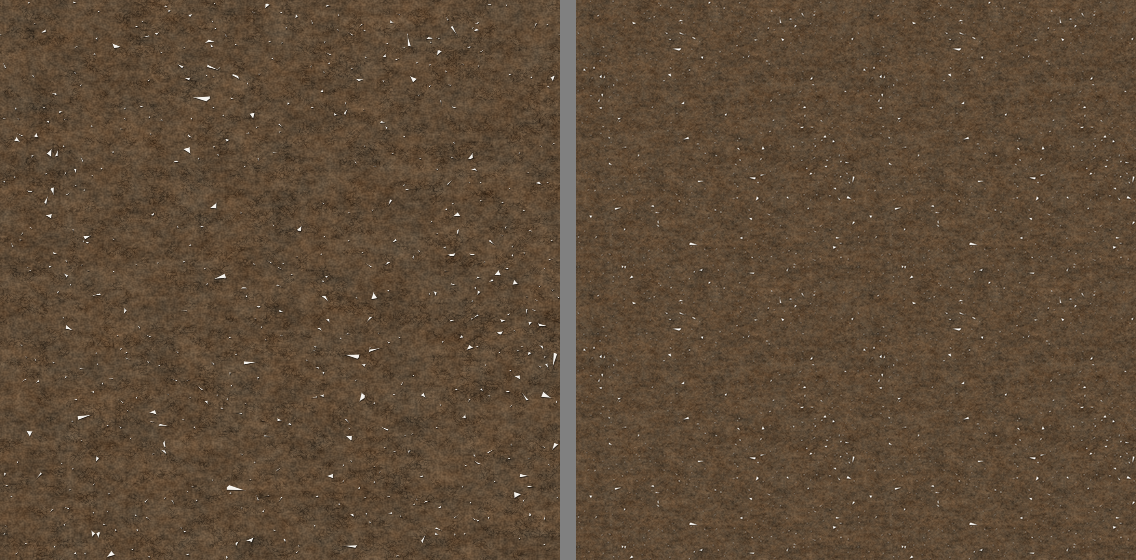
Left, the tile; right, the same tile 2 across and 2 down.
A Shadertoy shader for this texture:

```glsl
// Tiling brown earth: fine crumbly grain, dark crevices and scattered pale stone chips.

#define SOIL_MID vec3(0.362, 0.286, 0.208)
#define TONE_STEP vec3(0.064, 0.054, 0.043)
#define RUST_TINT vec3(0.020, -0.002, -0.016)
#define CHIP_COLOR vec3(0.96, 0.95, 0.93)
#define GRAIN_CONTRAST 1.25
#define CREVICE_DEPTH 1.35
#define CHIP_CELLS 40.0
#define CHIP_DENSITY 0.36
#define CHIP_MIN 0.0010
#define CHIP_MAX 0.0052

const float TAU = 6.2831853;

// Integer hash: three random values per cell and seed
vec3 hash3(vec2 cell, float seed) {
    uvec3 v = uvec3(cell.x, cell.y, seed) * 1664525u + 1013904223u;
    for (int i = 0; i < 2; i++) {
        v.x += v.y * v.z;
        v.y += v.z * v.x;
        v.z += v.x * v.y;
        v ^= v >> 16u;
    }
    return vec3(v & 65535u) / 65536.0;
}

float cornerSlope(vec2 cell, vec2 offset, vec2 period, float seed) {
    float angle = TAU * hash3(mod(cell, period), seed).x;
    return dot(vec2(cos(angle), sin(angle)), offset);
}

// Gradient noise that wraps after a whole number of cells
float noise(vec2 uv, vec2 period, float seed) {
    vec2 p = uv * period;
    vec2 i = floor(p), f = p - i;
    vec2 w = f * f * f * (f * (f * 6.0 - 15.0) + 10.0);
    vec2 e = vec2(1.0, 0.0);
    float low = mix(cornerSlope(i, f, period, seed),
                    cornerSlope(i + e.xy, f - e.xy, period, seed), w.x);
    float high = mix(cornerSlope(i + e.yx, f - e.yx, period, seed),
                     cornerSlope(i + e.xx, f - e.xx, period, seed), w.x);
    return mix(low, high, w.y);
}

// Soil lightness: wide flat blotches down to single grains
float soilTone(vec2 uv) {
    float tone = 0.0;
    vec2 period = vec2(8.0, 15.0);
    float weight = 0.5;
    for (int octave = 0; octave < 5; octave++) {
        tone += weight * noise(uv, period, float(octave) + 1.0);
        period = floor(period * vec2(2.4, 2.1));
        weight *= 1.27;
    }
    return tone * GRAIN_CONTRAST;
}

// Short broken cracks along the zero lines of noise
float crevices(vec2 uv) {
    float coarse = 1.0 - smoothstep(0.02, 0.13, abs(noise(uv, vec2(84.0, 118.0), 11.0)));
    float fine = 1.0 - smoothstep(0.02, 0.16, abs(noise(uv, vec2(150.0, 190.0), 12.0)));
    float patches = noise(uv, vec2(34.0, 50.0), 13.0) + 0.5 * noise(uv, vec2(9.0, 17.0), 14.0);
    return max(coarse, 0.7 * fine) * smoothstep(-0.08, 0.28, patches);
}

// Signed distance to an irregular angular chip
float chipDistance(vec2 p, float radius, vec3 rnd) {
    float turn = TAU * rnd.x;
    p.y *= 1.0 + 0.7 * rnd.y;
    float d = -1.0;
    for (int side = 0; side < 4; side++) {
        float k = float(side);
        float angle = turn + k * TAU / 4.0 + 0.7 * sin(k * 5.0 + rnd.z * TAU);
        float reach = radius * (0.8 + 0.4 * sin(k * 3.0 + rnd.y * TAU));
        d = max(d, dot(p, vec2(cos(angle), sin(angle))) - reach);
    }
    return d;
}

// Nearest chip face (x) and nearest shaded rim (y)
vec2 chips(vec2 uv) {
    vec2 home = floor(uv * CHIP_CELLS);
    vec2 nearest = vec2(1.0);
    for (int y = -1; y <= 1; y++)
    for (int x = -1; x <= 1; x++) {
        vec2 cell = home + vec2(x, y);
        vec2 wrapped = mod(cell, CHIP_CELLS);
        vec3 place = hash3(wrapped, 21.0);
        vec3 shape = hash3(wrapped, 22.0);
        float cluster = noise(wrapped / CHIP_CELLS, vec2(5.0, 7.0), 23.0);
        if (place.z > CHIP_DENSITY + 0.6 * cluster) continue;
        float size = hash3(wrapped, 24.0).x;
        float radius = mix(CHIP_MIN, CHIP_MAX, pow(size, 6.0));
        vec2 p = uv - (cell + place.xy) / CHIP_CELLS;
        float face = chipDistance(p, radius, shape);
        float rim = chipDistance(p + vec2(-0.0006, 0.0012), radius + 0.0007, shape);
        nearest = min(nearest, vec2(face, rim));
    }
    return nearest;
}

void mainImage(out vec4 fragColor, in vec2 fragCoord) {
    vec2 uv = fragCoord / iResolution.xy;
    float pixel = 1.0 / min(iResolution.x, iResolution.y);

    // Soil
    float tone = soilTone(uv) + 0.22 - CREVICE_DEPTH * crevices(uv);
    float rust = noise(uv, vec2(13.0, 19.0), 31.0) + noise(uv, vec2(60.0, 75.0), 32.0);
    vec3 color = SOIL_MID + TONE_STEP * clamp(tone, -3.0, 2.0) + RUST_TINT * rust;

    // Stone chips and the shade under them
    vec2 chip = chips(uv);
    color *= 1.0 - 0.5 * smoothstep(0.7 * pixel, -0.7 * pixel, chip.y);
    color = mix(color, CHIP_COLOR, smoothstep(0.6 * pixel, -0.6 * pixel, chip.x));

    fragColor = vec4(clamp(color, 0.0, 1.0), 1.0);
}
```
